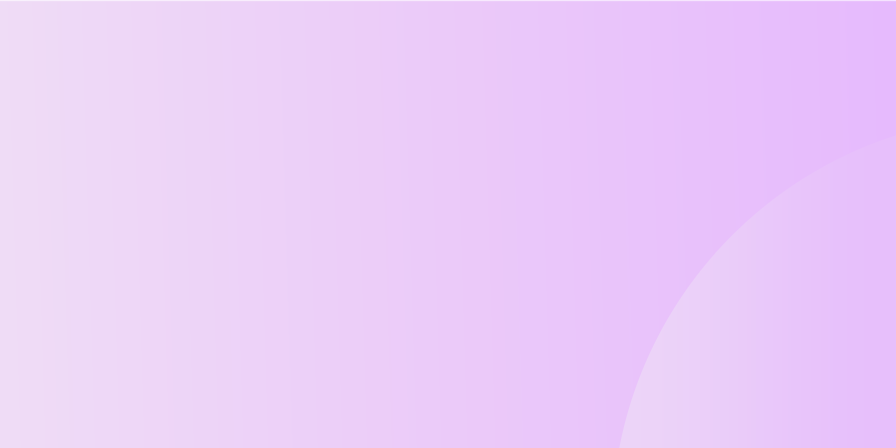
This background is drawn by a WebGL 1 fragment shader. Its source:

```glsl
precision highp float;
// Soft lilac backdrop: a nearly horizontal pale-to-violet gradient, with a
// large translucent disc rising from the lower right corner. The disc has its
// own gradient, brightest at its left rim, and a hairline lights the top edge.

uniform vec2 u_resolution;

// Lengths are in canvas heights, origin at the lower left.
#define DISC_CENTER vec2(2.28, -0.172)
#define DISC_RADIUS 0.914
#define DISC_FADE_START 1.38
#define DISC_FADE_END 2.0
#define GRADIENT_TILT 0.03
#define TOP_LINE_HEIGHT 0.0026
#define TOP_LINE_STRENGTH 0.6

const vec3 PALE_LILAC = vec3(0.937, 0.863, 0.965);
const vec3 MID_LILAC = vec3(0.922, 0.792, 0.976);
const vec3 VIOLET = vec3(0.902, 0.729, 0.992);
const vec3 DISC_LIGHT = vec3(0.925, 0.831, 0.973);
const vec3 DISC_DEEP = vec3(0.905, 0.748, 0.984);

// Three-stop blend with the middle colour at t = 0.5.
vec3 backdrop(float t) {
    vec3 firstHalf = mix(PALE_LILAC, MID_LILAC, clamp(t * 2.0, 0.0, 1.0));
    return mix(firstHalf, VIOLET, clamp(t * 2.0 - 1.0, 0.0, 1.0));
}

// Coverage of a shape from its signed distance, softened over one pixel.
float coverage(float signedDistance, float pixel) {
    return clamp(0.5 - signedDistance / pixel, 0.0, 1.0);
}

void main() {
    float pixel = 1.0 / u_resolution.y;
    vec2 p = gl_FragCoord.xy * pixel;
    float aspect = u_resolution.x * pixel;

    // Slightly tilted background gradient
    vec3 color = backdrop((p.x + GRADIENT_TILT * (p.y - 0.5)) / aspect);

    // Corner disc
    float discFade = smoothstep(DISC_FADE_START, DISC_FADE_END, p.x);
    vec3 discColor = mix(DISC_LIGHT, DISC_DEEP, discFade);
    float discDistance = length(p - DISC_CENTER) - DISC_RADIUS;
    color = mix(color, discColor, coverage(discDistance, pixel));

    // Light hairline along the top
    float topLine = coverage(1.0 - TOP_LINE_HEIGHT - p.y, pixel);
    color = mix(color, vec3(1.0), topLine * TOP_LINE_STRENGTH);

    gl_FragColor = vec4(color, 1.0);
}
```
